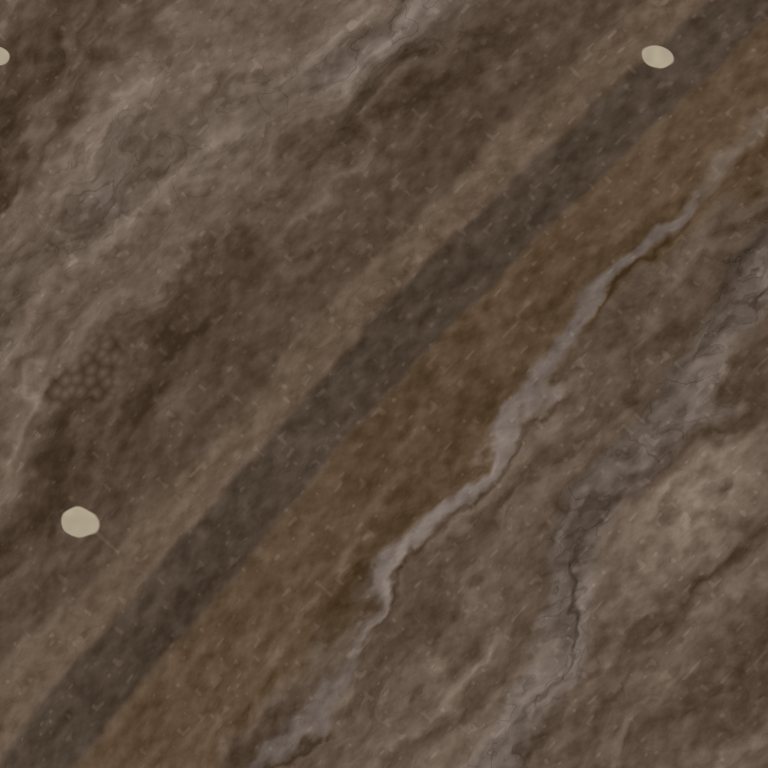
Give the GLSL for this texture, as a three.js fragment shader.

```glsl
// Brown travertine: diagonal layers of dark, warm and grey stone with three pale pebbles.
// A frame along/across the veins is warped by noise; bands set one tone, which
// grain, streaks, crevices and crumbs roughen before it is mapped to colour.
varying vec2 vUv;

const vec2 VEIN_START = vec2(0.0, 0.05);
const vec2 VEIN_DIR = vec2(0.679, 0.734);
const float VEIN_LENGTH = 1.28;
const float VEIN_BOW = 0.12;
const vec3 DARK_STONE = vec3(0.22, 0.165, 0.115);
const vec3 PALE_STONE = vec3(0.54, 0.475, 0.42);
const vec3 PEBBLE_COLOR = vec3(0.68, 0.635, 0.55);
const vec3 COOL_TINT = vec3(-0.015, 0.0, 0.022);
const vec3 WARM_TINT = vec3(0.014, 0.0, -0.02);
const float GRAIN_AMOUNT = 0.5;
const float CREVICE_DEPTH = 0.17;

float hash(vec2 p) {
  vec3 q = fract(p.xyx * 0.1031);
  q += dot(q, q.yzx + 33.33);
  return fract((q.x + q.y) * q.z);
}

float noise(vec2 p) {
  vec2 i = floor(p), f = fract(p);
  f = f * f * (3.0 - 2.0 * f);
  return mix(mix(hash(i), hash(i + vec2(1, 0)), f.x),
             mix(hash(i + vec2(0, 1)), hash(i + vec2(1, 1)), f.x), f.y);
}

float fbm(vec2 p) {
  float sum = 0.0, amp = 0.516;
  for (int i = 0; i < 5; i++) {
    sum += amp * noise(p);
    p = p * 2.03 + 17.3;
    amp *= 0.5;
  }
  return sum;
}

// Distance to the nearest of one jittered point per cell
float cells(vec2 p) {
  vec2 cell = floor(p);
  float nearest = 2.0;
  for (int y = -1; y <= 1; y++)
    for (int x = -1; x <= 1; x++) {
      vec2 c = cell + vec2(x, y);
      vec2 point = c + 0.15 + 0.7 * vec2(hash(c), hash(c + 41.7));
      nearest = min(nearest, length(p - point));
    }
  return nearest;
}

// Soft-edged 1 between a and b
float band(float x, float a, float b, float soft) {
  return smoothstep(a - soft, a + soft, x) - smoothstep(b - soft, b + soft, x);
}

float pebble(vec2 center, vec2 radii) {
  vec2 d = vUv - center;
  d = vec2(d.x - 0.35 * d.y, d.y + 0.35 * d.x) / radii;
  float wobble = 0.25 * (noise(vUv * 70.0) - 0.5);
  return 1.0 - smoothstep(0.9, 1.08, length(d) + wobble);
}

void main() {
  // Vein frame, calm near the central vein and restless away from it
  vec2 d = vUv - VEIN_START;
  float along = dot(d, VEIN_DIR);
  float u = along / VEIN_LENGTH;
  float across = dot(d, vec2(VEIN_DIR.y, -VEIN_DIR.x)) + VEIN_BOW * u * (1.0 - u);
  vec2 q = vec2(along, across);
  float unrest = smoothstep(0.03, 0.25, abs(across - 0.05));
  float broad = fbm(q * vec2(4.0, 7.0) + 5.0) - 0.5;
  float ripple = fbm(q * vec2(16.0, 22.0) + 7.0) - 0.5;
  float s = across + mix(0.02, 0.2, unrest) * broad + mix(0.02, 0.065, unrest) * ripple;
  float patches = smoothstep(0.36, 0.58, fbm(q * vec2(5.0, 9.0) + 20.0));

  // Broad layers
  float paleOffset = (s + 0.276 - 0.2 * (u - 0.69)) / 0.06;
  float paleLayer = exp(-paleOffset * paleOffset) * mix(0.35, 1.0, patches);
  float vein = band(s, -0.028, 0.027, 0.005);
  float shade = band(s, 0.027, 0.108, 0.006);
  float warm = band(s, 0.108, 0.26, 0.008);
  float tone = mix(0.46, 0.27, band(s, -0.19, -0.03, 0.04));
  tone += 0.27 * paleLayer;
  tone = mix(tone, 0.52, vein);
  tone = mix(tone, 0.25, shade);
  tone = mix(tone, 0.35, warm);
  tone += 0.09 * band(s, 0.108, 0.122, 0.007) * patches;

  // Grey winding veins with dark cracks beside them
  float greyLine = s - 0.33 + 0.125 * u;
  float greyBelt = s - 0.6 + 0.27 * u;
  float greyVein = band(greyLine, -0.012, 0.011, 0.007) * mix(0.5, 1.0, patches);
  float belt = band(greyBelt, -0.035, 0.035, 0.018);
  tone = mix(tone, 0.69, greyVein);
  tone = mix(tone, 0.61, 0.85 * belt);
  float cracks = band(greyLine, 0.015, 0.024, 0.005) + band(greyBelt, 0.004, 0.012, 0.004);
  tone -= 0.3 * cracks * smoothstep(0.45, 0.6, noise(q * vec2(9.0, 5.0) + 3.0));
  float ridge = abs(2.0 * fract((s + 0.2 * u) * 11.0) - 1.0);
  tone += 0.2 * smoothstep(0.65, 1.0, ridge) * unrest * patches;

  // Streaks, grain, crinkled crevices and flecks
  float streak = fbm(vec2(along * 4.0, s * 24.0) + 3.0) - 0.5;
  tone += mix(0.25, 0.95, unrest) * streak;
  tone += GRAIN_AMOUNT * (fbm(q * vec2(55.0, 85.0)) - 0.5);
  float crinkle = abs(noise(q * vec2(36.0, 62.0) + 5.0 * ripple) - 0.5);
  float rough = clamp(0.3 * unrest + paleLayer + 0.6 * belt + 0.35 * vein, 0.0, 1.0);
  tone -= CREVICE_DEPTH * rough * (1.0 - smoothstep(0.0, 0.13, crinkle));
  tone += 0.16 * smoothstep(0.8, 0.95, noise(q * vec2(95.0, 130.0) + 60.0));

  // Crumbly pocket on the left
  vec2 pocket = (q - vec2(0.42, -0.2)) / vec2(0.085, 0.036);
  float crumbs = 1.0 - smoothstep(0.7, 1.1, length(pocket) + 2.0 * ripple);
  tone = mix(tone, 0.58 - 0.65 * cells(q * vec2(55.0, 70.0)), 0.85 * crumbs);

  // Colour and pebbles
  vec3 color = mix(DARK_STONE, PALE_STONE, clamp(tone, 0.04, 1.05));
  color += COOL_TINT * clamp(greyVein + 0.7 * belt + 0.6 * paleLayer + 0.4 * shade, 0.0, 1.0);
  color += WARM_TINT * clamp(warm + 0.4 * vein, 0.0, 1.0) * (1.0 - greyVein);
  float pebbles = max(pebble(vec2(0.857, 0.926), vec2(0.023, 0.015)),
                  max(pebble(vec2(0.104, 0.32), vec2(0.025, 0.022)),
                      pebble(vec2(-0.004, 0.928), vec2(0.017, 0.014))));
  vec3 pebbleColor = PEBBLE_COLOR + 0.05 * (noise(vUv * 90.0) - 0.5);
  gl_FragColor = vec4(mix(color, pebbleColor, pebbles), 1.0);
}
```
